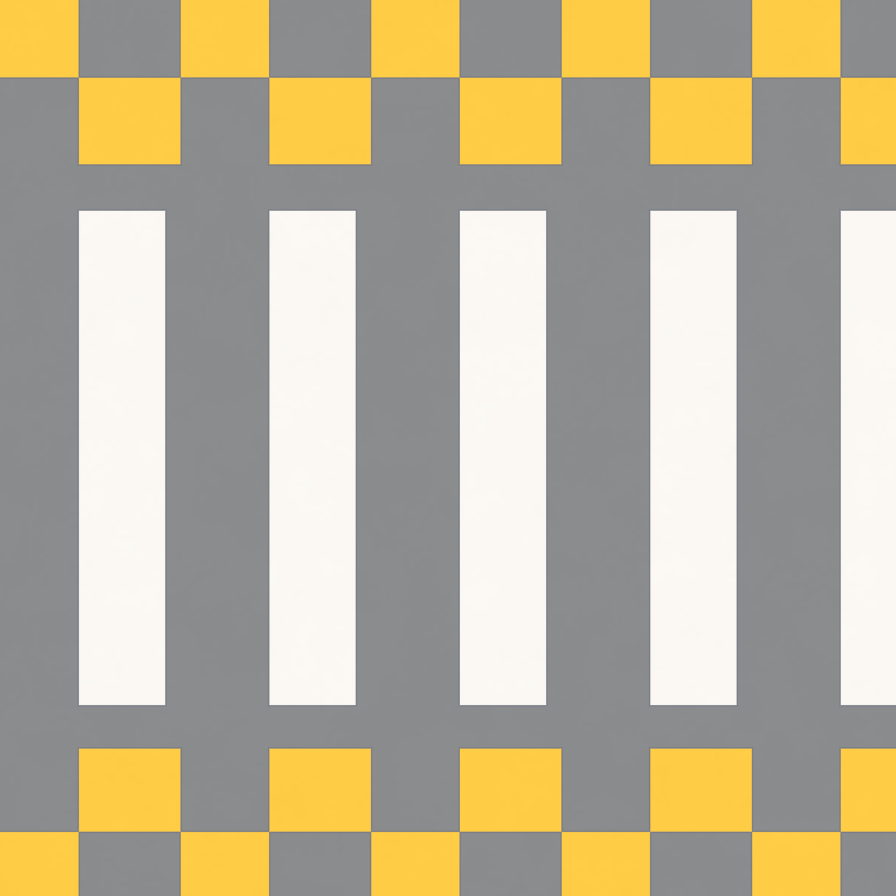
A three.js fragment shader for this pattern:

```glsl
#define PERIOD 0.21257
#define START 0.0879
#define CHECK_WIDTH 0.1137
#define BAR_WIDTH 0.0967
#define SOFT 0.001
#define EDGE_WIDTH 0.0013
#define MOTTLE 0.008
#define GREY vec3(0.541, 0.547, 0.553)
#define WHITE vec3(0.984, 0.973, 0.953)
#define YELLOW vec3(1.0, 0.800, 0.271)
#define EDGE_COLOUR vec3(0.43, 0.45, 0.51)

varying vec2 vUv;

float hash(vec2 p) {
  return fract(sin(dot(p, vec2(127.1, 311.7))) * 43758.5453);
}

float noise(vec2 p) {
  vec2 i = floor(p), f = fract(p);
  f = f * f * (3.0 - 2.0 * f);
  return mix(mix(hash(i), hash(i + vec2(1.0, 0.0)), f.x),
             mix(hash(i + vec2(0.0, 1.0)), hash(i + 1.0), f.x), f.y);
}

// Signed distance to repeated columns, all starting at START
float columns(float x, float width) {
  float centre = START + 0.5 * width;
  return abs(mod(x - centre + 0.5 * PERIOD, PERIOD) - 0.5 * PERIOD) - 0.5 * width;
}

// Signed distance to a horizontal band
float band(float y, float low, float high) {
  return max(low - y, y - high);
}

float fill(float d) {
  return 1.0 - smoothstep(-SOFT, SOFT, d);
}

void main() {
  vec2 p = vUv;

  // Two checker borders: the outer rows fill the gaps of the inner rows
  float inner = min(band(p.y, 0.0716, 0.1647), band(p.y, 0.8164, 0.9134));
  float outer = min(p.y - 0.0716, 0.9134 - p.y);
  float checkX = columns(p.x, CHECK_WIDTH);
  float checks = min(max(checkX, inner), max(-checkX, outer));

  // Tall bars between the borders
  float bars = max(columns(p.x, BAR_WIDTH), band(p.y, 0.2129, 0.7650));

  vec3 colour = mix(GREY, YELLOW, fill(checks));
  colour = mix(colour, WHITE, fill(bars));

  // Hairline around every shape
  float rim = abs(min(checks, bars) - 0.5 * EDGE_WIDTH) - 0.5 * EDGE_WIDTH;
  colour = mix(colour, EDGE_COLOUR, 0.7 * fill(rim));

  // Faint mottling
  float mottle = 0.6 * noise(p * 30.0) + 0.4 * noise(p * 150.0) - 0.5;
  gl_FragColor = vec4(colour + MOTTLE * mottle, 1.0);
}
```
